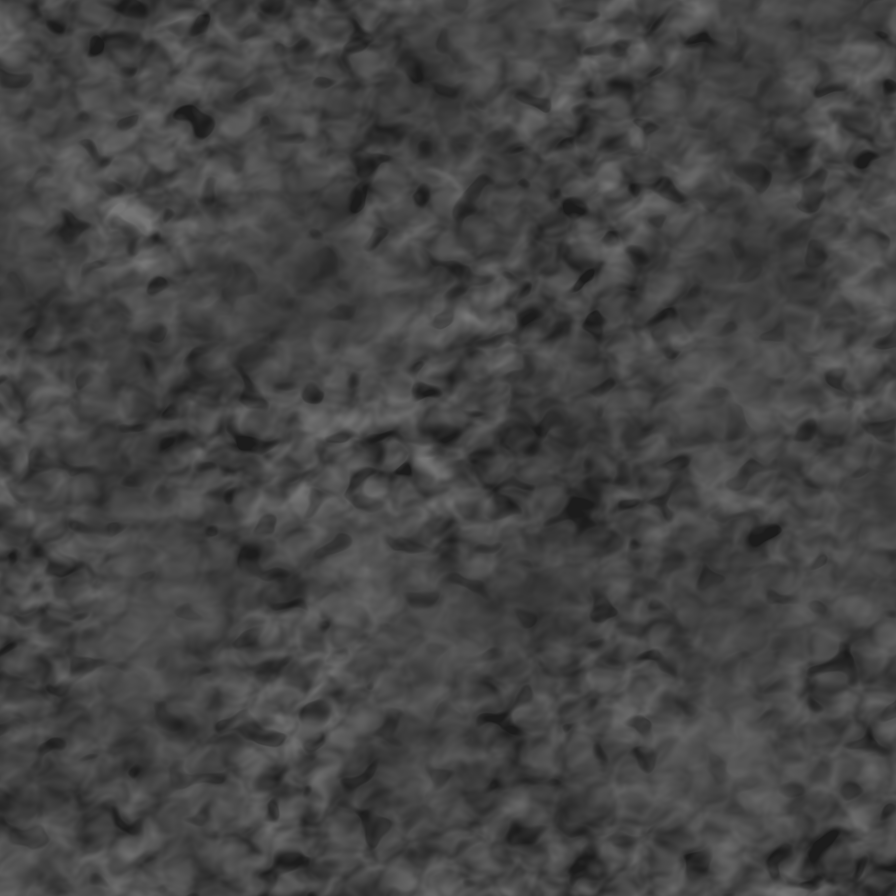
Reproduce this texture procedurally as a Shadertoy shader.

```glsl
#define BASE_GRAY 0.274
#define BROAD_AMOUNT 0.085
#define GRAIN_AMOUNT 0.125
#define CRUMB_AMOUNT 0.125
#define GRIT_AMOUNT 0.055
#define PIT_DEPTH 0.065
#define GRAIN_SCALE 25.0
#define STRETCH 1.3
#define TILT 0.26
#define WARP 0.009

mat2 rotation(float angle) {
    float c = cos(angle), s = sin(angle);
    return mat2(c, -s, s, c);
}

// Unit gradient at a lattice point
vec2 gradientAt(vec2 cell) {
    vec3 q = fract(cell.xyx * vec3(0.1031, 0.1030, 0.0973));
    q += dot(q, q.yzx + 33.33);
    float angle = 6.28318 * fract((q.x + q.y) * q.z);
    return vec2(cos(angle), sin(angle));
}

float gradientNoise(vec2 p) {
    vec2 cell = floor(p), f = p - cell;
    vec2 u = f * f * f * (f * (f * 6.0 - 15.0) + 10.0);
    vec2 e = vec2(1.0, 0.0);
    float a = dot(gradientAt(cell), f);
    float b = dot(gradientAt(cell + e.xy), f - e.xy);
    float c = dot(gradientAt(cell + e.yx), f - e.yx);
    float d = dot(gradientAt(cell + e.xx), f - e.xx);
    return mix(mix(a, b, u.x), mix(c, d, u.x), u.y);
}

void mainImage(out vec4 fragColor, in vec2 fragCoord) {
    vec2 uv = fragCoord / min(iResolution.x, iResolution.y);

    // Broad light and dark drifts
    float drift = gradientNoise(uv * 4.5 + 31.7);
    float patches = gradientNoise(rotation(0.7) * uv * 11.0 + 57.3);

    // Tilted, stretched and slightly warped grain space
    vec2 p = rotation(TILT) * uv / vec2(STRETCH, 1.0);
    p += WARP * vec2(gradientNoise(uv * 33.0 + 11.4), gradientNoise(uv * 33.0 + 83.6));
    float grain = gradientNoise(p * GRAIN_SCALE + 19.2);
    float crumbs = gradientNoise(rotation(0.5) * p * GRAIN_SCALE * 1.9 + 71.8);
    float grit = gradientNoise(rotation(1.1) * p * GRAIN_SCALE * 4.2 + 43.1);

    // Some areas are smoother than others
    float roughness = clamp(1.0 + 1.1 * gradientNoise(uv * 6.0 + 97.5), 0.55, 1.4);

    // Dark pits with soft edges
    float pitField = gradientNoise(rotation(-0.6) * p * GRAIN_SCALE * 1.25 + 123.4);
    pitField += 0.45 * crumbs + 0.15 * grit;
    float pits = smoothstep(0.2, 0.42, pitField);

    float gray = BASE_GRAY + BROAD_AMOUNT * (drift + 0.75 * patches);
    gray += roughness * (GRAIN_AMOUNT * grain - CRUMB_AMOUNT * crumbs + GRIT_AMOUNT * grit);
    gray -= PIT_DEPTH * roughness * pits;
    fragColor = vec4(vec3(clamp(gray, 0.11, 0.46)), 1.0);
}
```
